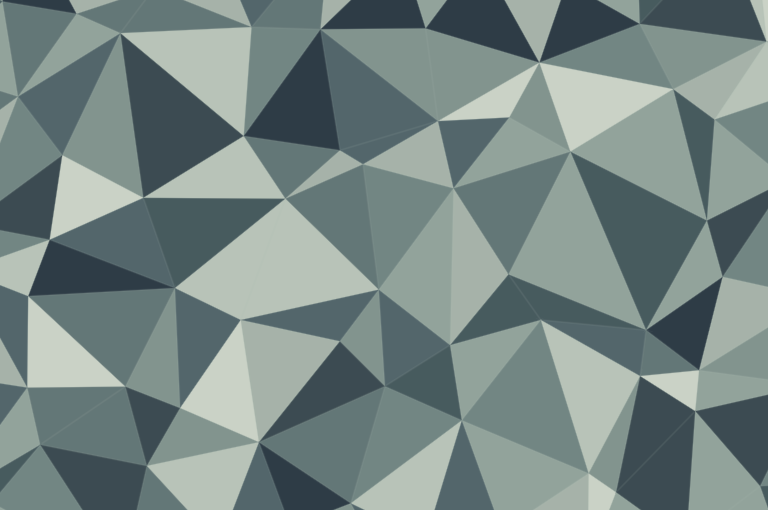
Give the GLSL for this background, as a Shadertoy shader.

```glsl
// Flat low-poly mosaic of grey-green triangles, from pale sage to dark slate.
// A turned, strongly jittered lattice is cut into quads; each quad is split along
// a valid diagonal, and every triangle gets one tone of an eleven-step ramp.

vec2 hash2(vec2 p) {
    return fract(sin(vec2(dot(p, vec2(127.1, 311.7)), dot(p, vec2(269.5, 183.3)))) * 43758.5);
}

vec2 latticePoint(vec2 cell) {
    return cell + 0.84 * (hash2(cell + 17.0) - 0.5);
}

float cross2(vec2 a, vec2 b) {
    return a.x * b.y - a.y * b.x;
}

// Twice the signed area, positive when counter-clockwise
float turn(vec2 a, vec2 b, vec2 c) {
    return cross2(b - a, c - a);
}

// Signed distance to the line a-b, negative on its left
float lineDistance(vec2 p, vec2 a, vec2 b) {
    return -cross2(normalize(b - a), p - a);
}

float triangleDistance(vec2 p, vec2 a, vec2 b, vec2 c) {
    return max(lineDistance(p, a, b), max(lineDistance(p, b, c), lineDistance(p, c, a)));
}

// Evenly spread tones, loosened by a random part
vec3 facetColor(vec2 cell, float second) {
    const vec3 ramp[11] = vec3[11](
        vec3(0.18, 0.235, 0.275), vec3(0.235, 0.295, 0.32), vec3(0.28, 0.355, 0.37),
        vec3(0.325, 0.40, 0.42), vec3(0.39, 0.465, 0.465), vec3(0.447, 0.525, 0.514),
        vec3(0.51, 0.58, 0.557), vec3(0.573, 0.64, 0.608), vec3(0.65, 0.70, 0.663),
        vec3(0.72, 0.765, 0.72), vec3(0.792, 0.824, 0.776));
    float spread = dot(cell, vec2(0.382, 0.146)) + 0.57 * second;
    float tone = fract(spread + 0.4 * hash2(cell + 41.0 * second + 5.0).x);
    return ramp[min(int(tone * 11.0), 10)];
}

void mainImage(out vec4 fragColor, in vec2 fragCoord) {
    // Lattice space: 5.6 cells per canvas height, turned off the axes
    float cells = 5.6;
    vec2 p = (fragCoord - 0.5 * iResolution.xy) / iResolution.y * cells;
    p = mat2(cos(0.45), sin(0.45), -sin(0.45), cos(0.45)) * p + 20.3;
    float blur = 1.2 * cells / iResolution.y;

    vec3 colorSum = vec3(0.0);
    float coverSum = 0.0;
    float edge = 1.0;

    for (int y = -1; y <= 1; y++)
    for (int x = -1; x <= 1; x++) {
        vec2 cell = floor(p) + vec2(x, y);
        vec2 a = latticePoint(cell);
        vec2 b = latticePoint(cell + vec2(1, 0));
        vec2 c = latticePoint(cell + vec2(1, 1));
        vec2 d = latticePoint(cell + vec2(0, 1));

        // Shorter diagonal, unless only one lies inside the quad
        bool acInside = min(turn(a, b, c), turn(a, c, d)) > 0.0;
        bool bdInside = min(turn(a, b, d), turn(b, c, d)) > 0.0;
        bool useAC = acInside && (!bdInside || distance(a, c) < distance(b, d));

        float first = useAC ? triangleDistance(p, a, b, c) : triangleDistance(p, a, b, d);
        float second = useAC ? triangleDistance(p, a, c, d) : triangleDistance(p, b, c, d);
        vec2 cover = clamp(0.5 - vec2(first, second) / blur, 0.0, 1.0);

        colorSum += cover.x * facetColor(cell, 0.0) + cover.y * facetColor(cell, 1.0);
        coverSum += cover.x + cover.y;
        edge = min(edge, min(abs(first), abs(second)));
    }

    // Faint pale hairline along the seams
    vec3 color = colorSum / max(coverSum, 0.001);
    float hairline = 1.0 - smoothstep(0.0, 0.002 * cells + 0.5 * blur, edge);
    color = mix(color, vec3(0.66, 0.72, 0.69), 0.12 * hairline);
    fragColor = vec4(color, 1.0);
}
```
